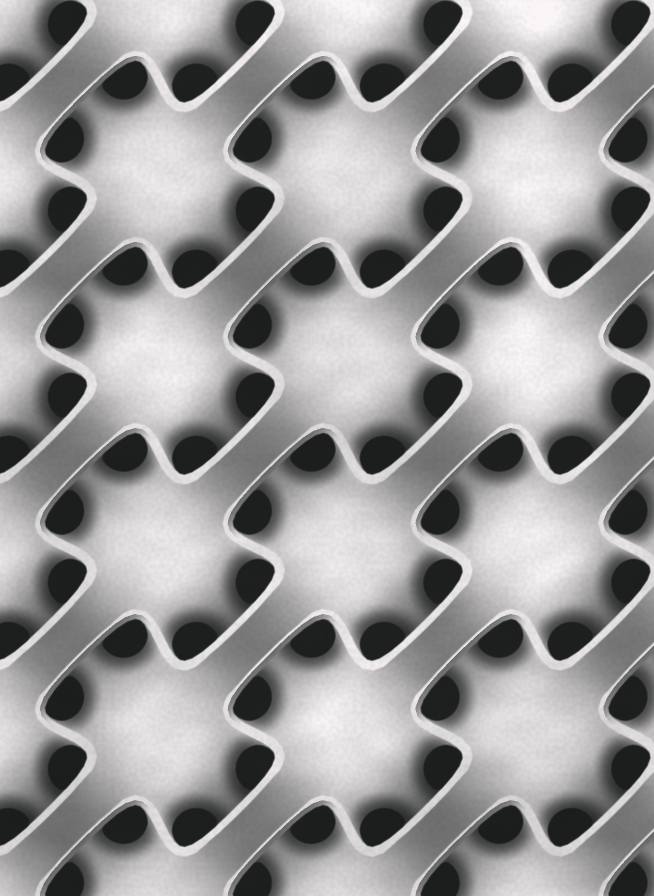
Reproduce this pattern procedurally as a WebGL 2 fragment shader.

```glsl
#version 300 es
precision highp float;

uniform vec2 u_resolution;
out vec4 outColor;

const float PI = 3.14159265;

vec2 hashGradient(vec2 cell) {
    float h = fract(sin(dot(cell, vec2(127.1, 311.7))) * 43758.5);
    return vec2(cos(h * 2.0 * PI), sin(h * 2.0 * PI));
}

float gradientNoise(vec2 p) {
    vec2 i = floor(p), f = fract(p);
    vec2 u = f * f * f * (f * (f * 6.0 - 15.0) + 10.0);
    float a = dot(hashGradient(i), f);
    float b = dot(hashGradient(i + vec2(1, 0)), f - vec2(1, 0));
    float c = dot(hashGradient(i + vec2(0, 1)), f - vec2(0, 1));
    float d = dot(hashGradient(i + vec2(1, 1)), f - vec2(1, 1));
    return mix(mix(a, b, u.x), mix(c, d, u.x), u.y);
}

// Overhanging wave that cuts the sheet into diagonal strips
vec2 wavePoint(float t) {
    return vec2(t / PI - 0.24 * sin(2.0 * t), -0.37 * sin(t) - 0.03 * sin(3.0 * t));
}

// Distance to the wave, positive above it
float waveDistance(vec2 q) {
    q.x = mod(q.x + 1.0, 2.0) - 1.0;
    float nearest = 9.0, side = 1.0;
    vec2 a = wavePoint(-1.4 * PI);
    for (int i = 1; i <= 48; i++) {
        vec2 b = wavePoint(PI * (-1.4 + 2.8 * float(i) / 48.0));
        vec2 ab = b - a, aq = q - a;
        float along = clamp(dot(aq, ab) / dot(ab, ab), 0.0, 1.0);
        nearest = min(nearest, length(aq - ab * along));
        // Each crossing above the point flips its side
        if ((a.x > q.x) != (b.x > q.x) && aq.y < ab.y * aq.x / ab.x) side = -side;
        a = b;
    }
    return side * nearest * 0.7071;
}

float smoothMax(float a, float b, float k) {
    float h = max(k - abs(a - b), 0.0) / k;
    return max(a, b) + h * h * k * 0.25;
}

float sheetTone(vec2 p) {
    // Diagonal axes: x along the strips, y across them
    vec2 q = vec2(p.x + p.y, p.y - p.x);
    float row = floor(q.y);
    float lower = waveDistance(q - row);
    float upper = waveDistance(q - row - 1.0);
    float edge = min(abs(lower), abs(upper));
    float strip = row + 1.0 + step(0.0, upper) - step(lower, 0.0);

    // Coordinates about the centre of the star
    vec2 c = q - strip + 0.5;
    c.x = mod(c.x + 1.0, 2.0) - 1.0;
    vec2 m = abs(c);

    // Bright star, greyer ribbons, shaded hollows
    float tone = mix(0.95, 0.48, smoothstep(0.1, 0.95, m.x)) - 0.06 * c.x * (1.0 - m.x);
    float hollow = smoothstep(0.2, 0.85, m.y) * (1.0 - smoothstep(0.35, 0.6, m.x));
    tone *= 1.0 - hollow * mix(0.6, 0.45, step(0.0, c.y));

    // Shadow around the four openings
    float hole = length(m - vec2(0.34, 0.727)) * 0.7071 - 0.13;
    tone *= mix(0.45, 1.0, smoothstep(0.0, 0.11, hole));

    // Lit arms and the thickness of the rim
    float arm = smoothstep(0.15, 0.4, m.y) * smoothstep(0.25, 0.5, m.x);
    tone = mix(tone, 0.96, 0.75 * arm * exp(-edge / 0.05));
    float rimWidth = mix(0.026, 0.012, smoothstep(0.5, 0.7, m.x));
    float rimTone = mix(0.93, 0.42, smoothstep(0.6, 0.85, c.y));
    tone = mix(rimTone, tone, smoothstep(rimWidth - 0.006, rimWidth + 0.006, edge));

    float opening = smoothMax(hole, rimWidth - edge, 0.03);
    return mix(0.1, tone, smoothstep(-0.006, 0.006, opening));
}

void main() {
    vec2 origin = vec2(0.1784, 0.909), period = vec2(0.2096, 0.2077);
    vec2 p = (gl_FragCoord.xy / u_resolution.y - origin) / period;

    // Four samples smooth the edges
    float tone = 0.0;
    for (int i = 0; i < 4; i++) {
        vec2 offset = vec2(i % 2, i / 2) * 0.5 - 0.25;
        tone += 0.25 * sheetTone(p + offset / u_resolution.y / period);
    }

    // Uneven light and plaster grain
    tone *= 0.96 + 0.12 * gradientNoise(p * 0.8) + 0.012 * p.y + 0.03;
    tone += tone * (0.05 * gradientNoise(p * 42.0) + 0.06 * gradientNoise(p * vec2(5.0, 8.0)));

    vec3 shadowColor = vec3(0.02, 0.03, 0.03), plasterColor = vec3(0.98, 0.965, 0.97);
    outColor = vec4(mix(shadowColor, plasterColor, clamp(tone, 0.0, 1.0)), 1.0);
}
```
